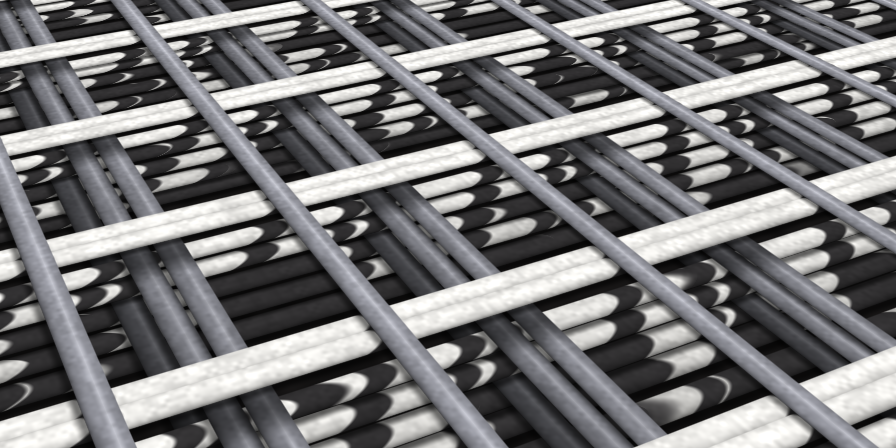
A WebGL 2 fragment shader for this pattern:

```glsl
#version 300 es
precision highp float;
// Stacked sheets of welded steel mesh in perspective, sunlit above and shadowed below.

#define HORIZON 1.057       // height of the vanishing line above the canvas top
#define COLUMN_PITCH 0.4015 // perspective spacing of the long wires
#define ROW_SCALE 9.30      // perspective spacing of the cross wires
#define COLUMN_RADIUS 0.056 // wire radii, as a share of one mesh cell
#define ROW_RADIUS 0.062
#define DEEP_LAYERS 5
#define LAYER_STEP 0.142    // shift of each deeper cross wire
#define SHADOW_STEP 0.085   // shift of the shadows per layer
#define WEAR 0.26

uniform vec2 u_resolution;
out vec4 fragColor;

const vec3 GAP = vec3(0.075, 0.07, 0.07);
const vec3 SHADE = vec3(0.20, 0.195, 0.20);
const vec3 SUNLIT = vec3(0.97, 0.965, 0.95);
const vec3 STEEL = vec3(0.60, 0.605, 0.64);

float hash(vec2 p) {
    return fract(sin(dot(p, vec2(127.1, 311.7))) * 43758.5);
}

float noise(vec2 p) {
    vec2 i = floor(p), f = fract(p);
    f = f * f * (3.0 - 2.0 * f);
    return mix(mix(hash(i), hash(i + vec2(1, 0)), f.x),
               mix(hash(i + vec2(0, 1)), hash(i + vec2(1, 1)), f.x), f.y);
}

// Signed distance to the nearest whole number
float nearest(float x) { return x - floor(x + 0.5); }

float band(float d, float halfWidth, float soft) {
    return 1.0 - smoothstep(halfWidth - soft, halfWidth + soft, abs(d));
}

// Brightness across a round wire, h from -1 to 1, brightest at peak
float roundness(float h, float peak) {
    float d = clamp(abs(h - peak) / (1.0 + abs(peak)), 0.0, 1.0);
    return mix(0.32, 1.0, sqrt(1.0 - d * d));
}

// Fine streaks and blotches along a wire
float wear(float along, float h, float seed) {
    float fine = noise(vec2(along * 55.0, h * 3.0 + seed * 17.0));
    float broad = noise(vec2(along * 9.0, h * 1.5 + seed * 31.0));
    return 1.0 + WEAR * (0.55 * fine + 0.45 * broad - 0.5);
}

// Curved shadows that the long wires throw on a cross wire
float wireShadow(float u, float h, float depth) {
    float t = u + 0.055 * h * h + 0.03 * h + SHADOW_STEP * depth;
    float s = band(nearest(t), 0.045 + 0.010 * depth, 0.012);
    if (depth > 0.5) {
        s = max(s, band(nearest(t - 0.345), 0.05, 0.012));
        s = max(s, band(nearest(t - 0.50), 0.03 + 0.012 * depth, 0.012));
    }
    return s;
}

void layRow(inout vec3 color, vec2 mesh, float offset, float depth, float blur) {
    float row = floor(mesh.y - offset + 0.5);
    float seed = hash(vec2(row, depth + offset));
    float sag = (seed - 0.5) * 0.045 * min(depth, 1.0)
              + 0.012 * (noise(vec2(mesh.x * 0.8, seed * 50.0)) - 0.5);
    float h = (mesh.y - offset - row - sag) / ROW_RADIUS;
    float shadow = wireShadow(mesh.x + 0.05 * seed * depth, h, depth);
    // Deeper wires lose larger stretches of sunlight
    float patches = noise(vec2(mesh.x * 3.2 + 0.25 * h * h, row * 7.3 + depth * 3.7));
    float reach = 0.13 * depth - 0.03;
    float blocked = 1.0 - smoothstep(reach - 0.03, reach + 0.03, patches);
    shadow = max(shadow, blocked * step(0.5, depth));
    vec3 tint = mix(SUNLIT * (1.0 - 0.035 * depth), SHADE, shadow);
    tint *= roundness(h, -0.25) * wear(mesh.x, h, seed);
    // Contact shadow, then the wire itself
    color *= 1.0 - 0.55 * band(h - 0.4, 1.1, 0.3);
    color = mix(color, tint, band(h, 1.0, blur / ROW_RADIUS));
}

void layColumn(inout vec3 color, vec2 mesh, float offset, float light, float blur) {
    float column = floor(mesh.x - offset + 0.5);
    float seed = hash(vec2(column, offset * 9.0));
    float sway = 0.012 * (noise(vec2(mesh.y * 0.7, seed * 40.0)) - 0.5);
    float h = (mesh.x - offset - column - sway) / COLUMN_RADIUS;
    vec3 tint = STEEL * light * roundness(h, 0.2) * wear(mesh.y, h, seed);
    tint += 0.17 * light * band(h - 0.25, 0.12, 0.25);
    // Lower wires darken where a cross wire covers them
    float cover = band(nearest(mesh.y - 0.2), 0.1, 0.08) * step(0.01, offset);
    tint *= 1.0 - 0.5 * cover;
    color *= 1.0 - 0.5 * band(h + 0.35, 1.1, 0.3);
    color = mix(color, tint, band(h, 1.0, blur / COLUMN_RADIUS));
}

void main() {
    vec2 p = gl_FragCoord.xy / u_resolution.y;

    // Perspective: canvas to mesh cells, x counts long wires, y cross wires
    float nearness = 1.0 - p.y + HORIZON;
    vec2 mesh;
    mesh.x = (p.x + 0.599) / (nearness * COLUMN_PITCH) - 1.043;
    mesh.y = 8.70 + 0.51 * mesh.x - ROW_SCALE / nearness;
    vec2 blur = 0.7 * fwidth(mesh);

    vec3 color = GAP * (0.8 + 0.5 * noise(mesh * 14.0));

    // Buried sheets, deepest first
    for (int i = DEEP_LAYERS; i >= 1; i--) {
        float depth = float(i);
        layRow(color, mesh, 0.075 + LAYER_STEP * depth, depth, blur.y);
        if (i == 3) layColumn(color, mesh, 0.23, 0.45, blur.x);
    }
    layColumn(color, mesh, 0.345, 0.82, blur.x);
    layColumn(color, mesh, 0.47, 0.88, blur.x);

    // Top sheet: paired cross wires under the long wires
    layRow(color, mesh, -0.045, 0.0, blur.y);
    layRow(color, mesh, 0.05, 0.0, blur.y);
    layColumn(color, mesh, 0.0, 1.0, blur.x);

    fragColor = vec4(clamp(color, 0.0, 1.0), 1.0);
}
```
